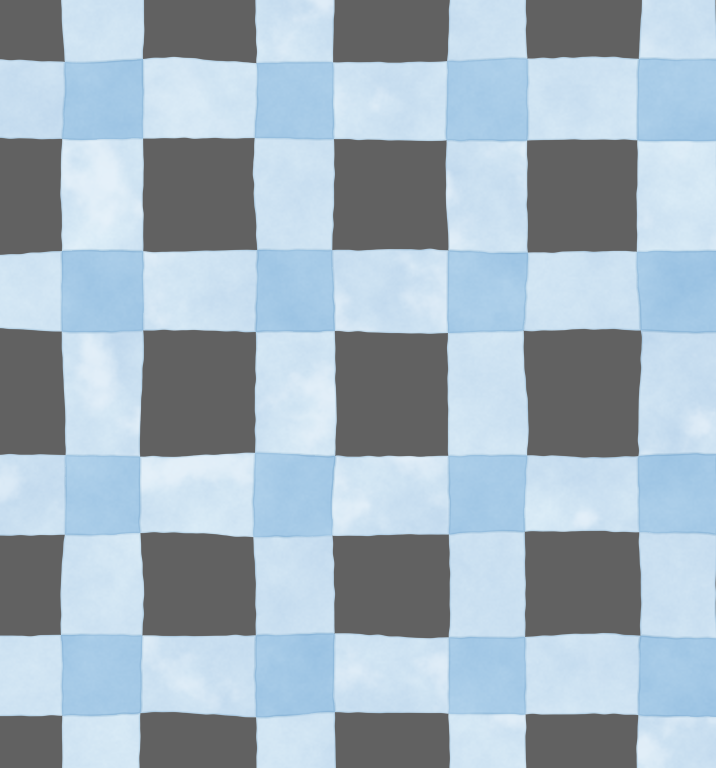
Reproduce this pattern procedurally as a WebGL 2 fragment shader.

```glsl
#version 300 es
precision highp float;

uniform vec2 u_resolution;
out vec4 fragColor;

float hash(vec2 p) {
    vec3 q = fract(vec3(p.xyx) * 0.1031);
    q += dot(q, q.yzx + 33.33);
    return fract((q.x + q.y) * q.z);
}

float noise(vec2 p) {
    vec2 i = floor(p), f = fract(p);
    f = f * f * (3.0 - 2.0 * f);
    return mix(mix(hash(i), hash(i + vec2(1, 0)), f.x),
               mix(hash(i + vec2(0, 1)), hash(i + vec2(1, 1)), f.x), f.y);
}

float fbm(vec2 p) {
    float sum = 0.0, gain = 0.5;
    for (int i = 0; i < 5; i++) {
        sum += gain * noise(p);
        p = mat2(1.6, 1.2, -1.2, 1.6) * p + 7.3;
        gain *= 0.5;
    }
    return sum;
}

// Hand-painted edge: slow drift plus fine paper roughness
float wobble(float along, float seed) {
    return 0.0075 * (noise(vec2(along * 9.0 + 40.0, seed * 7.0 + 90.0)) - 0.5)
         + 0.0016 * (noise(vec2(along * 75.0 + 20.0, seed * 3.0 + 50.0)) - 0.5);
}

void main() {
    vec2 p = gl_FragCoord.xy / u_resolution.y;
    float pixel = 1.0 / u_resolution.y;

    // Band grid, with one row painted slightly low
    vec2 grid = (p - vec2(0.1335, 0.1205)) / 0.25;
    vec2 band = floor(grid + 0.5);
    vec2 local = (grid - band) * 0.25;
    local.y += band.y == 1.0 ? 0.0145 : 0.0;

    // Signed distance to the vertical (x) and horizontal (y) band
    vec2 side = band * 2.0 + step(0.0, local);
    vec2 dist = abs(local) - 0.0515
              - vec2(wobble(p.y, side.x), wobble(p.x, side.y + 31.0));
    vec2 ink = 1.0 - smoothstep(-0.7 * pixel, 0.7 * pixel, dist);
    float crossing = ink.x * ink.y;
    float cover = max(ink.x, ink.y);

    // Each patch gets its own wash
    vec2 patchId = mix(2.0 * floor(grid) + 1.0, 2.0 * band, step(dist, vec2(0.0)));
    float seed = hash(patchId + 17.0);
    float bloomAmount = hash(patchId + 63.0);
    vec2 washPos = p * 13.0 + seed * 57.0 + 30.0;
    float wash = fbm(washPos) - 0.48;
    float mottling = fbm(p * 45.0 + seed * 20.0 + 10.0) - 0.48;
    float bloom = smoothstep(0.5, 0.76, fbm(washPos * 1.2 + 19.0))
                * smoothstep(0.3, 0.9, bloomAmount);
    float grain = noise(p * vec2(190.0, 240.0)) + noise(p * 370.0 + 5.0) - 1.0;

    float tone = 0.46 + 0.4 * (seed - 0.5) + wash * (0.7 + bloomAmount)
               + 0.5 * mottling + 0.14 * grain;
    vec3 pale = mix(vec3(0.77, 0.86, 0.935), vec3(0.85, 0.92, 0.965), tone);
    pale = mix(pale, vec3(0.91, 0.95, 0.98), 0.75 * bloom);
    vec3 deep = mix(vec3(0.61, 0.765, 0.89), vec3(0.69, 0.82, 0.92), tone);
    vec3 color = mix(pale, deep, crossing);

    // Pigment gathered along the patch edges
    float rim = min(abs(dist.x), abs(dist.y));
    float pooled = (1.0 - smoothstep(0.0006, 0.0028, rim))
                 * (0.35 + 0.65 * noise(p * 30.0 + 4.0));
    color *= 1.0 - pooled * vec3(0.14, 0.09, 0.06);

    fragColor = vec4(mix(vec3(0.38), color, cover), 1.0);
}
```
